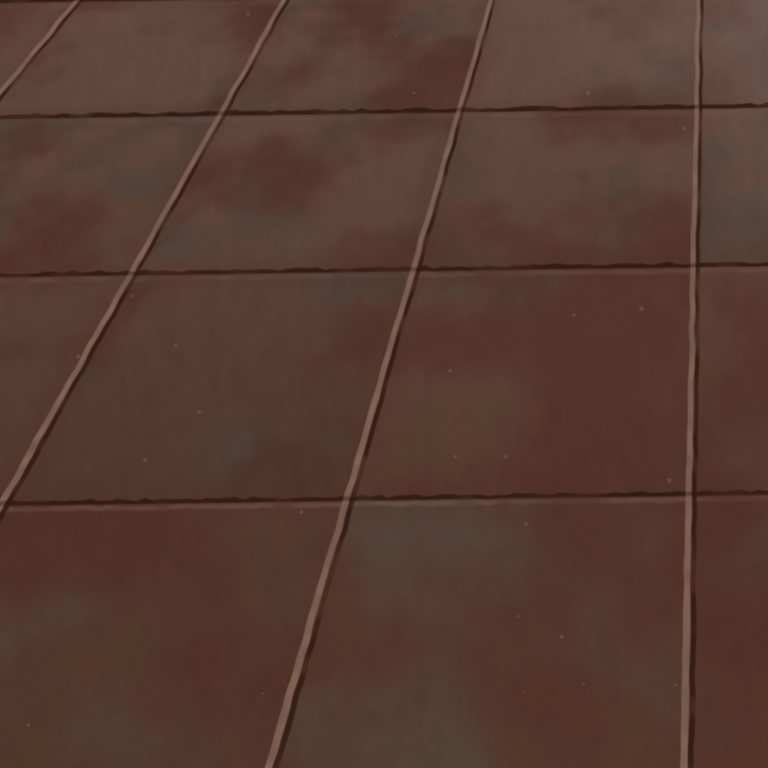
Reproduce this texture procedurally as a Shadertoy shader.

```glsl
// Worn brown floor tiles seen in perspective, with pale raised grout and dark gaps.
// Each point is projected onto the floor plane, where whole numbers are joints;
// joint distances are turned back into canvas units, and noise adds the wear.

const vec3 UMBER = vec3(0.318, 0.212, 0.165);
const vec3 HAZE  = vec3(0.385, 0.288, 0.245);
const vec3 RUST  = vec3(0.305, 0.180, 0.143);
const vec3 SLATE = vec3(0.315, 0.262, 0.222);
const vec3 SHEEN = vec3(0.430, 0.350, 0.320);
const vec3 GAP   = vec3(0.185, 0.100, 0.070);
const vec3 GROUT = vec3(0.500, 0.390, 0.335);

const float HORIZON = 0.995;      // height of the vanishing line above the canvas
const float TILE_WIDTH = 0.271;   // tile width per unit of depth
const float ROW_STEP = 0.1356;    // inverse depth between two rows
const float FIRST_ROW = 0.8817;   // inverse depth of the topmost row joint
const float LEAN = 0.0185;        // sideways drift of the upright joint

float hash(vec2 p) {
    vec3 q = fract(vec3(p.xyx) * 0.1031);
    q += dot(q, q.yzx + 33.33);
    return fract((q.x + q.y) * q.z);
}

float noise(vec2 p) {
    vec2 cell = floor(p), f = fract(p);
    f = f * f * (3.0 - 2.0 * f);
    return mix(mix(hash(cell), hash(cell + vec2(1, 0)), f.x),
               mix(hash(cell + vec2(0, 1)), hash(cell + vec2(1, 1)), f.x), f.y);
}

float fbm(vec2 p) {
    float sum = 0.0, gain = 0.5;
    for (int i = 0; i < 4; i++) {
        sum += gain * noise(p);
        p = p * 2.03 + 17.3;
        gain *= 0.5;
    }
    return sum / 0.9375;
}

// Soft stripe around zero distance
float stripe(float d, float halfWidth, float soft) {
    return 1.0 - smoothstep(halfWidth - soft, halfWidth + soft, abs(d));
}

// Depth at a point; rows tilt slightly, columns do not
float rowDepth(vec2 p) {
    return p.y + HORIZON - 0.0145 * (0.898 - p.x);
}

vec2 floorPosition(vec2 p) {
    float column = (p.x - 0.909 + LEAN * p.y) / (TILE_WIDTH * (p.y + HORIZON));
    float row = (FIRST_ROW - 1.0 / rowDepth(p)) / ROW_STEP;
    return vec2(column, row);
}

// Signed canvas distances to the nearest column joint (x) and row joint (y)
vec2 jointDistance(vec2 uv, vec2 p) {
    vec2 nearest = round(uv);
    float slope = TILE_WIDTH * nearest.x - LEAN;
    float zRow = rowDepth(p);
    vec2 scale = vec2(TILE_WIDTH * (p.y + HORIZON) / sqrt(1.0 + slope * slope),
                      ROW_STEP * zRow * zRow);
    return (uv - nearest) * scale;
}

// Fired clay: depth haze, tile tints, stains, rusty rims and fine grain
vec3 clay(vec2 uv, vec2 p) {
    vec2 tile = floor(uv), f = fract(uv);
    vec2 shift = tile * 7.31;
    float tint = hash(tile + 41.0);
    vec3 color = mix(HAZE, UMBER, smoothstep(-0.1, 0.85, p.y));
    float stain = fbm(uv * 2.6 + shift);
    float rust = fbm(uv * 2.1 + shift + 63.0);
    color = mix(color, SLATE, 0.75 * smoothstep(0.48, 0.75, stain));
    color = mix(color, RUST, 0.7 * smoothstep(0.44, 0.75, rust + 0.14 * (tint - 0.5)));
    vec2 rim = min(f, 1.0 - f);
    color = mix(color, RUST, 0.22 * (1.0 - smoothstep(0.0, 0.14, min(rim.x, rim.y))));
    color = mix(color, SHEEN, 0.75 * smoothstep(0.55, 1.1, p.x - 0.9 * p.y));
    color = mix(color, RUST, 0.65 * smoothstep(0.12, 0.0, p.x + p.y));
    float grain = noise(p * vec2(170.0, 110.0)) + noise(p * vec2(75.0, 28.0)) - 1.0;
    return color * (1.0 + 0.06 * (tint - 0.5) + 0.035 * grain);
}

// Sparse pale chips, one possible in each cell
float chips(vec2 p, float soft) {
    vec2 cell = floor(p * 14.0);
    vec2 center = 0.2 + 0.6 * vec2(hash(cell + 5.0), hash(cell + 9.0));
    float d = length(fract(p * 14.0) - center) / 14.0;
    float size = 0.001 + 0.002 * hash(cell + 23.0);
    return step(0.88, hash(cell + 31.0)) * stripe(d, size, soft);
}

void mainImage(out vec4 fragColor, in vec2 fragCoord) {
    vec2 p = fragCoord / iResolution.xy;
    p.y = 1.0 - p.y;
    float soft = max(1.0 / iResolution.y, 0.0018);
    float depth = p.y + HORIZON;
    vec2 uv = floorPosition(p);
    vec2 d = jointDistance(uv, p);
    vec3 color = mix(clay(uv, p), GROUT, 0.45 * chips(p, soft));

    // Row joints: ragged dark gap with a faint pale lip on the near side
    float ragged = noise(p * 85.0) - 0.5;
    d += 0.0022 * vec2(noise(p * 42.0 + 11.0) - 0.5, ragged);
    float patchy = smoothstep(0.15, 0.6, noise(p * 38.0 + 50.0));
    float lip = stripe(d.y - 0.0075, 0.003, 0.003) * (0.12 + 0.38 * p.y);
    color = mix(color, GROUT, lip * (0.4 + 0.6 * patchy));
    color = mix(color, GAP, stripe(d.y, 0.0027 + 0.0018 * ragged, soft) * (0.62 + 0.3 * patchy));

    // Column joints: raised pale grout with a broken shadow on its right
    float shadow = stripe(d.x - 0.0047 * depth, 0.0019 * depth, soft);
    color = mix(color, GAP, shadow * (0.35 + 0.5 * patchy));
    float crossing = stripe(d.y, 0.003, 0.003);
    float ridge = stripe(d.x, 0.0025 * depth, soft) * (1.0 - 0.4 * crossing);
    color = mix(color, GROUT * (0.92 + 0.16 * noise(p * 60.0)), 0.85 * ridge);

    fragColor = vec4(color, 1.0);
}
```
